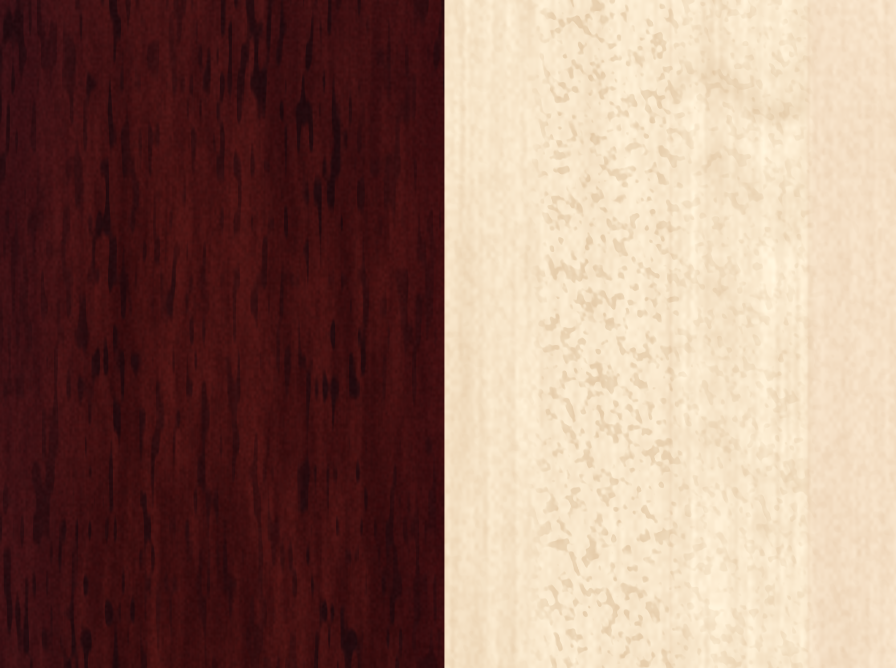
A Shadertoy shader for this texture:

```glsl
// Two vertical wood veneers side by side: dark red mahogany and pale flecked maple.

float hash(vec2 p) {
    return fract(sin(dot(p, vec2(127.1, 311.7))) * 43758.5453);
}

float noise(vec2 p) {
    vec2 i = floor(p), f = fract(p);
    f = f * f * (3.0 - 2.0 * f);
    return mix(mix(hash(i), hash(i + vec2(1, 0)), f.x),
               mix(hash(i + vec2(0, 1)), hash(i + vec2(1, 1)), f.x), f.y);
}

// Sum of octaves, stretched by the given scale
float grain(vec2 p, vec2 scale) {
    float sum = 0.0, weight = 0.5;
    for (int i = 0; i < 4; i++) {
        sum += weight * noise(p * scale + float(i) * 17.3);
        scale *= 2.0;
        weight *= 0.5;
    }
    return sum / 0.9375;
}

// Soft-edged interval along one axis
float band(float x, float start, float end, float soft) {
    return smoothstep(start - soft, start + soft, x)
         * (1.0 - smoothstep(end - soft, end + soft, x));
}

vec3 mahogany(vec2 p) {
    // Slight waver keeps the fibres from being ruled lines
    vec2 q = p + vec2(0.003 * (noise(p * vec2(9.0, 7.0)) - 0.5), 0.0);
    float broad = grain(q, vec2(22.0, 1.6));
    float fibre = grain(q + 3.0, vec2(110.0, 9.0));
    vec3 col = mix(vec3(0.205, 0.045, 0.05), vec3(0.295, 0.08, 0.075),
                   smoothstep(0.25, 0.75, 0.5 * broad + 0.5 * fibre));

    // Cool violet cast at the left and top, deeper tone by the seam
    float violet = 0.65 * (1.0 - smoothstep(0.0, 0.15, p.x)) + 0.3 * smoothstep(0.6, 1.0, p.y);
    col = mix(col, vec3(0.225, 0.07, 0.095), 0.65 * violet);
    col = mix(col, vec3(0.20, 0.04, 0.055), 0.45 * smoothstep(0.41, 0.496, p.x));

    // Dark elongated pores, clustered in streaks
    float cluster = smoothstep(0.35, 0.7, grain(q + 8.0, vec2(16.0, 2.0)));
    float pores = smoothstep(0.56, 0.76, noise(q * vec2(210.0, 24.0)) * 0.65
                                       + noise(q * vec2(125.0, 11.0) + 5.0) * 0.35);
    col = mix(col, vec3(0.115, 0.035, 0.05), pores * (0.35 + 0.5 * cluster));

    // Fine weave and speckle
    col *= 0.91 + 0.18 * noise(q * vec2(380.0, 160.0));
    return col + 0.018 * (noise(p * vec2(330.0, 250.0) + 41.0) - 0.5);
}

vec3 maple(vec2 p) {
    float broad = grain(p, vec2(20.0, 0.8));
    vec3 col = mix(vec3(0.955, 0.875, 0.76), vec3(0.985, 0.92, 0.815),
                   smoothstep(0.25, 0.75, broad));
    float flecked = band(p.x, 0.605, 0.75, 0.02);
    float curly = band(p.x, 0.75, 0.902, 0.012);
    float plain = smoothstep(0.895, 0.912, p.x);
    float lined = 1.0 - smoothstep(0.58, 0.64, p.x);

    // Lit middle and a rosier strip at the right
    col = mix(col, vec3(0.988, 0.925, 0.82), 0.45 * flecked + 0.4 * curly);
    col = mix(col, vec3(0.957, 0.868, 0.765), 0.75 * plain);
    col = mix(col, vec3(0.96, 0.88, 0.765), 0.25 * lined);

    // Fine vertical lines, broken by short ripples
    float wobble = 0.003 * (noise(p * vec2(70.0, 75.0)) - 0.5);
    float lines = noise(vec2((p.x + wobble) * 190.0, p.y * 5.0));
    float ripple = noise(p * vec2(220.0, 110.0) + 12.0);
    col -= vec3(0.035, 0.05, 0.06) * (lines - 0.5) * (1.0 - 0.4 * flecked - 0.4 * plain);
    col -= vec3(0.025, 0.04, 0.05) * (ripple - 0.5);

    // Tan ray flecks, slanted and dense in the central band
    vec2 slant = vec2(p.x + 0.25 * p.y, p.y - 0.3 * p.x);
    float flecks = smoothstep(0.53, 0.75, 0.7 * noise(slant * vec2(150.0, 95.0))
                                        + 0.3 * noise(slant * vec2(260.0, 150.0) + 7.0));
    col -= vec3(0.06, 0.085, 0.105) * flecks * (0.15 + 0.85 * flecked + 0.35 * curly);

    // Cross-grain curl shading with stronger shadows at two heights
    float bend = p.y + 0.03 * sin(p.x * 38.0);
    float curl = grain(vec2(p.x, bend), vec2(9.0, 22.0));
    float shadow = band(bend, 0.84, 0.875, 0.015) + 0.7 * band(bend, 0.385, 0.41, 0.015);
    col -= vec3(0.05, 0.07, 0.085) * curly * ((curl - 0.5) + 0.55 * shadow * curl);

    // Narrow darker growth lines bounding the bands
    float seams = band(p.x, 0.747, 0.75, 0.002) + band(p.x, 0.901, 0.904, 0.002);
    return col - vec3(0.015, 0.025, 0.03) * seams;
}

void mainImage(out vec4 fragColor, in vec2 fragCoord) {
    vec2 p = fragCoord / iResolution.xy;
    float edge = 0.75 / iResolution.x;
    float side = smoothstep(0.496 - edge, 0.496 + edge, p.x);
    fragColor = vec4(clamp(mix(mahogany(p), maple(p), side), 0.0, 1.0), 1.0);
}
```
